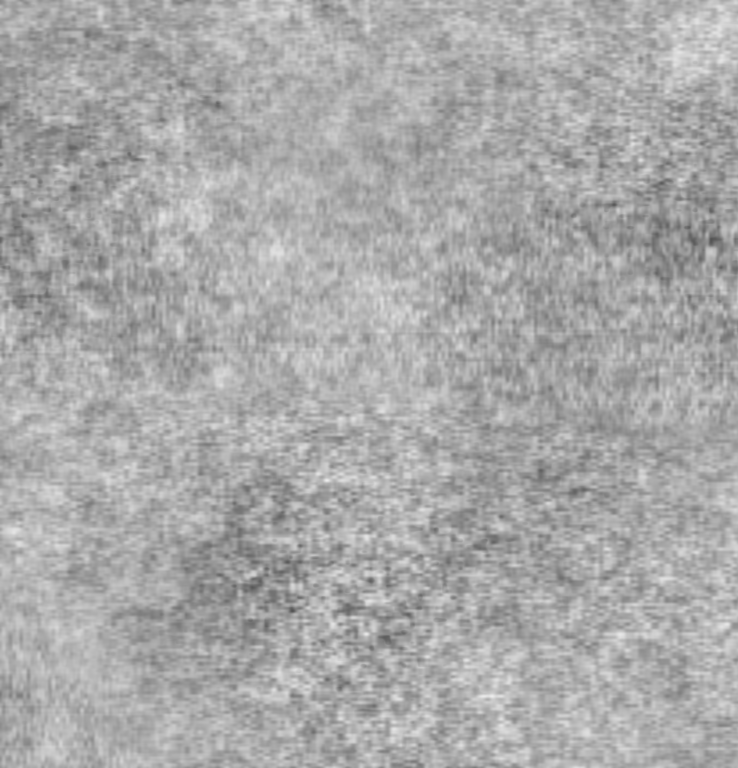
Reproduce this texture procedurally as a Shadertoy shader.

```glsl
// Worn grey plaster with fine woven grain, soft clouds, thin streaks and dark cracks.

const vec3  BASE_GREY      = vec3(0.688);
const float CLOUD_AMOUNT   = 0.088;
const float PATCH_AMOUNT   = 0.058;
const float MOTTLE_AMOUNT  = 0.066;
const float GRAIN_AMOUNT   = 0.088;
const float STREAK_AMOUNT  = 0.055;
const float STAIN_AMOUNT   = 0.055;
const float SPECKLE_AMOUNT = 0.19;
const float CRACK_AMOUNT   = 0.13;
const float SEAM_HEIGHT    = 0.55;
const vec2  ACROSS_GRAIN   = vec2(115.0, 235.0);
const vec2  UPRIGHT_GRAIN  = vec2(215.0, 95.0);

// Integer hash of a lattice cell, returning -1..1
float hash(vec2 cell) {
    uvec2 n = uvec2(ivec2(cell)) * uvec2(1597334677u, 3812015801u);
    uint h = (n.x ^ n.y) * 1597334677u;
    h = (h ^ (h >> 15)) * 2246822519u;
    h ^= h >> 13;
    return float(h >> 8) / 8388608.0 - 1.0;
}

float noise(vec2 p) {
    vec2 cell = floor(p), f = fract(p);
    f = f * f * (3.0 - 2.0 * f);
    return mix(mix(hash(cell), hash(cell + vec2(1, 0)), f.x),
               mix(hash(cell + vec2(0, 1)), hash(cell + vec2(1, 1)), f.x), f.y);
}

float fbm(vec2 p) {
    float sum = 0.0, weight = 0.6;
    for (int i = 0; i < 4; i++) {
        sum += weight * noise(p);
        p = mat2(1.6, 1.2, -1.2, 1.6) * p + 17.3;
        weight *= 0.55;
    }
    return sum;
}

// Shortest offset on a repeating canvas
vec2 wrapOffset(vec2 d, vec2 period) {
    return d - period * round(d / period);
}

float segmentDistance(vec2 d, vec2 halfSpan) {
    float t = clamp(dot(d, halfSpan) / dot(halfSpan, halfSpan), -1.0, 1.0);
    return length(d - halfSpan * t);
}

// Soft dark areas (x) and ragged cracks (y), repeated with a half shift
vec2 wear(vec2 p, vec2 period) {
    vec2 ragged = p + 0.007 * vec2(noise(p * 55.0), noise(p * 48.0 + 31.0));
    vec2 result = vec2(0.0);
    for (int i = 0; i < 2; i++) {
        vec2 shift = 0.5 * period * float(i);
        vec2 stain = wrapOffset(p - vec2(0.49, 0.22) - shift, period);
        vec2 longCrack = wrapOffset(ragged - vec2(0.32, 0.235) - shift, period);
        vec2 shortCrack = wrapOffset(ragged - vec2(0.62, 0.285) - shift, period);
        vec2 chip = wrapOffset(ragged - vec2(0.74, 0.368) - shift, period);
        float longLine = segmentDistance(longCrack, vec2(0.065, 0.024));
        float shortLine = segmentDistance(shortCrack, vec2(0.025, 0.012));
        float chipLine = segmentDistance(chip, vec2(0.022, -0.006));
        float nearest = min(longLine, min(shortLine, chipLine));
        result.x += exp(-dot(stain * vec2(6.0, 5.0), stain * vec2(6.0, 5.0)));
        result.x += 0.7 * exp(-nearest * 28.0);
        result.y += exp(-nearest * nearest * 26000.0);
    }
    return result;
}

// Fine grain whose direction drifts between across and upright
float wovenGrain(vec2 p) {
    float across = noise(p * ACROSS_GRAIN) + 0.6 * noise(p * ACROSS_GRAIN.yx * 0.75 + 71.0);
    float upright = noise(p * UPRIGHT_GRAIN + 13.0) + 0.6 * noise(p * 160.0 + 47.0);
    float direction = smoothstep(-0.15, 0.25, noise(p * vec2(2.2, 3.4) + 5.0));
    return mix(across, upright, direction);
}

// Thin level lines, gathered around two seams
float streaks(vec2 p) {
    float seam = abs(fract((p.y - SEAM_HEIGHT) * 2.0 + 0.5) - 0.5) * 0.5;
    float band = 0.28 + 1.1 * exp(-seam * 28.0);
    float lines = noise(vec2(p.x * 4.0, p.y * 290.0 + 9.0));
    float gaps = smoothstep(-0.25, 0.6, noise(vec2(p.x * 3.0 + 8.0, p.y * 70.0)));
    return lines * band * gaps;
}

void mainImage(out vec4 fragColor, in vec2 fragCoord) {
    vec2 p = fragCoord / iResolution.y;
    vec2 period = vec2(iResolution.x / iResolution.y, 1.0);
    vec2 worn = wear(p, period);

    // Broad tone
    float tone = CLOUD_AMOUNT * fbm(p * 4.2 + 3.0);
    tone += PATCH_AMOUNT * fbm(p * vec2(17.0, 21.0) + 40.0);
    tone -= STAIN_AMOUNT * worn.x;

    // Mottling and grain, rougher where worn
    float roughness = 0.95 + 0.22 * noise(p * 5.0 + 60.0) + 0.35 * min(worn.x, 1.0);
    float mottle = noise(p * vec2(52.0, 64.0) + 21.0) + 0.5 * noise(p * vec2(85.0, 110.0));
    tone += roughness * (MOTTLE_AMOUNT * mottle + GRAIN_AMOUNT * wovenGrain(p));
    tone += STREAK_AMOUNT * streaks(p);

    // Dark specks and broken cracks
    float speck = smoothstep(0.3, 0.95, noise(p * vec2(95.0, 135.0) + 88.0));
    tone -= SPECKLE_AMOUNT * speck * (0.12 + 0.5 * min(worn.x, 1.0));
    tone -= CRACK_AMOUNT * worn.y * smoothstep(-0.5, 0.5, noise(p * vec2(60.0, 90.0) + 33.0));

    fragColor = vec4(clamp(BASE_GREY + tone, 0.0, 1.0), 1.0);
}
```
